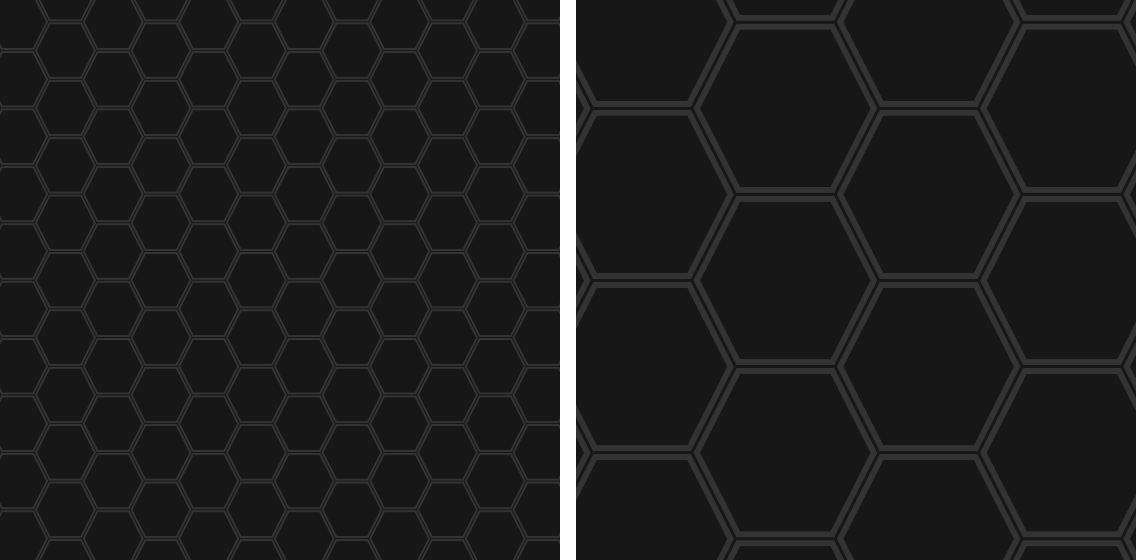
Left, the full canvas; right, a detail of the centre.
This pattern is drawn by a WebGL 2 fragment shader. Its source:

```glsl
#version 300 es
precision highp float;
// Charcoal honeycomb: flat-topped hexagons, each with a thin grey outline and a dark seam between neighbours.

uniform vec2 u_resolution;
out vec4 fragColor;

const vec2 PERIOD = vec2(0.17057, 0.1025);

// Inset distance to the border of the nearest hexagon on one lattice; negative outside it.
float hexInset(vec2 p) {
    vec2 q = abs(p - PERIOD * round(p / PERIOD));
    float slanted = 0.04962 - dot(q, vec2(0.8915, 0.453));
    return min(0.5 * PERIOD.y - q.y, slanted);
}

void main() {
    float pixel = 1.0 / min(u_resolution.x, u_resolution.y);
    vec2 p = gl_FragCoord.xy * pixel - vec2(0.1168, 0.0897);

    // Two interleaved lattices fill the plane
    float inset = max(hexInset(p), hexInset(p - 0.5 * PERIOD));

    // Outline lies just inside each cell, leaving the seam dark
    float outline = smoothstep(-0.5, 0.5, (inset - 0.0009) / pixel)
                  * smoothstep(-0.5, 0.5, (0.0044 - inset) / pixel);

    vec3 charcoal = vec3(0.09);
    vec3 grey = vec3(0.20);
    fragColor = vec4(mix(charcoal, grey, outline), 1.0);
}
```
